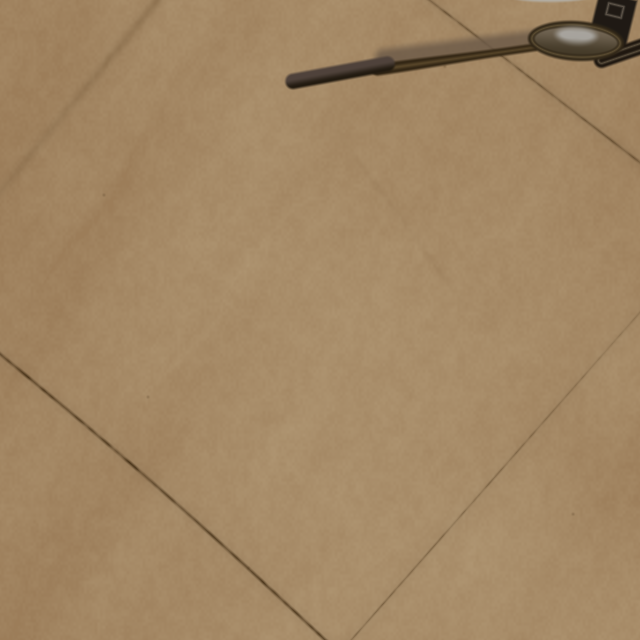
A Shadertoy shader for this texture:

```glsl
// Tan stone floor of large diagonal tiles, with a dark metal spoon at the upper right.
// Two rational coordinates give the grout lines in slight perspective; stretched
// value noise makes the stone veins, and distance functions build the spoon.

float hash(vec2 p) {
    vec3 q = fract(p.xyx * vec3(0.1031, 0.1030, 0.0973));
    q += dot(q, q.yzx + 33.33);
    return fract((q.x + q.y) * q.z);
}

float noise(vec2 p) {
    vec2 i = floor(p), f = fract(p);
    f = f * f * (3.0 - 2.0 * f);
    return mix(mix(hash(i), hash(i + vec2(1, 0)), f.x),
               mix(hash(i + vec2(0, 1)), hash(i + vec2(1, 1)), f.x), f.y);
}

float fbm(vec2 p) {
    float sum = 0.0, amp = 0.5;
    for (int i = 0; i < 4; i++) {
        sum += amp * noise(p);
        p = mat2(1.6, 1.2, -1.2, 1.6) * p + 7.3;
        amp *= 0.5;
    }
    return sum;
}

float segment(vec2 p, vec2 a, vec2 b) {
    vec2 d = b - a;
    return length(p - a - d * clamp(dot(p - a, d) / dot(d, d), 0.0, 1.0));
}

float ellipse(vec2 p, vec2 r) {
    float k = length(p / r);
    return k * (k - 1.0) / max(length(p / (r * r)), 0.001);
}

float box(vec2 p, vec2 halfSize) {
    vec2 d = abs(p) - halfSize;
    return length(max(d, 0.0)) + min(max(d.x, d.y), 0.0);
}

float cover(float d) {
    float soft = 0.7 / iResolution.y + 0.0019;
    return 1.0 - smoothstep(-soft, soft, d);
}

vec3 stone(vec2 uv) {
    // Veins run steeply up to the right
    vec2 v = vec2(dot(uv, vec2(0.83, -0.55)), dot(uv, vec2(0.55, 0.83)));
    float cloud = fbm(uv * 3.5 + 3.0);
    float vein = fbm(vec2(v.x * 13.0 + cloud * 1.5, v.y * 2.0) + 11.0);
    float tone = 0.40 + 0.50 * (cloud - 0.47) + 0.60 * (vein - 0.47);
    vec2 glow = uv - vec2(0.68, 0.22), dusk = uv - vec2(1.0, 0.25);
    tone += 0.36 * exp(-6.0 * dot(glow, glow)) - 0.40 * exp(-60.0 * dot(dusk, dusk));
    tone -= 0.14 * (1.0 - smoothstep(0.0, 0.45, uv.x));
    // Thin pale streaks in the middle tile, dark ones at its left
    float ragged = 0.05 * fbm(v * 9.0);
    float pale = abs(v.x + 0.015 + ragged - 0.05 * v.y);
    float dark = abs(v.x + 0.22 + ragged);
    float reach = smoothstep(0.40, 0.52, v.y) * smoothstep(0.85, 0.70, v.y);
    tone += reach * (0.22 * exp(-pale * 110.0) - 0.28 * exp(-dark * 80.0));
    // Mottling and fine grain
    tone += 0.20 * (noise(uv * vec2(75.0, 55.0)) - 0.5) + 0.20 * (noise(uv * vec2(240.0, 200.0)) - 0.5);
    vec3 col = mix(vec3(0.61, 0.49, 0.35), vec3(0.69, 0.59, 0.45), clamp(tone, 0.0, 1.0));
    // Rare dark specks, one chance per cell
    vec2 cell = floor(uv * 14.0);
    vec2 spot = 0.2 + 0.6 * vec2(hash(cell + 5.0), hash(cell + 19.0));
    float speck = cover(length(fract(uv * 14.0) - spot) / 14.0 - 0.0015);
    return mix(col, vec3(0.40, 0.31, 0.20), 0.5 * speck * step(0.975, hash(cell + 41.0)));
}

vec3 grout(vec3 col, vec2 uv) {
    // Each coordinate is a whole number on its grout lines
    float p = (uv.y - 0.447 + 0.880 * uv.x) / (1.071 + 0.108 * uv.x);
    float q = (uv.y + 0.623 - 1.135 * uv.x) / (1.323 + 0.082 * uv.x);
    p -= 0.008 * sin(clamp(uv.x / 0.508, 0.0, 1.0) * 3.1416) * (1.0 - smoothstep(0.3, 0.6, p));
    float wear = 0.40 + 0.60 * noise(uv * 90.0);
    float falling = abs(p - round(p)) * 0.83, rising = abs(q - round(q)) * 0.89;
    float first = step(p, 0.5), worn = step(0.5, q);
    col *= 1.0 - 0.06 * exp(-falling * 160.0) - 0.03 * exp(-rising * 120.0);
    col = mix(col, vec3(0.25, 0.17, 0.07), wear * mix(0.75, 1.0, first) * cover(falling - mix(0.0009, 0.0018, first)));
    float fade = 1.0 - 0.5 * smoothstep(0.75, 1.0, uv.x);
    col = mix(col, vec3(0.34, 0.25, 0.14), wear * fade * 0.85 * (1.0 - worn) * cover(rising - 0.0005));
    // The upper left joint is a broken stain, the middle one a faint crease
    float patchy = smoothstep(0.2, 0.75, noise(uv * 13.0 + 4.0));
    float stain = 0.06 + 0.16 * patchy + 0.16 * smoothstep(0.1, 0.2, uv.x);
    col = mix(col, vec3(0.45, 0.34, 0.21), stain * wear * worn * exp(-rising * rising * 18000.0));
    float crease = segment(uv, vec2(0.48, 0.857), vec2(0.73, 0.518));
    return mix(col, vec3(0.50, 0.38, 0.25), 0.15 * wear * patchy * exp(-crease * crease * 40000.0));
}

vec3 spoon(vec3 col, vec2 uv) {
    // Shadow, then the pale scrap at the top edge
    float shade = segment(uv, vec2(0.60, 0.910), vec2(0.84, 0.940));
    col = mix(col, vec3(0.42, 0.35, 0.28), 0.8 * (1.0 - smoothstep(0.004, 0.022, shade)));
    col = mix(col, vec3(0.70, 0.68, 0.64), cover(ellipse(uv - vec2(0.86, 1.005), vec2(0.060, 0.008))));
    // Black clasp with a small light frame
    vec2 c = mat2(0.97, 0.24, -0.24, 0.97) * (uv - vec2(0.957, 0.968));
    col = mix(col, vec3(0.12, 0.10, 0.08), cover(box(c, vec2(0.030, 0.039))));
    col = mix(col, vec3(0.45, 0.41, 0.36), cover(abs(box(c - vec2(0.0, 0.016), vec2(0.012, 0.009))) - 0.0010));
    float foot = segment(uv, vec2(0.94, 0.906), vec2(1.01, 0.930));
    col = mix(col, vec3(0.12, 0.09, 0.06), cover(foot - 0.012));
    col = mix(col, vec3(0.42, 0.37, 0.29), cover(abs(foot - 0.005) - 0.0010));
    // Slim neck, tapering to the bowl, with a lit centre
    float neck = segment(uv, vec2(0.59, 0.891), vec2(0.835, 0.926));
    float taper = mix(0.0090, 0.0060, smoothstep(0.60, 0.80, uv.x));
    col = mix(col, vec3(0.20, 0.15, 0.08), cover(neck - taper));
    col = mix(col, vec3(0.34, 0.27, 0.16), cover(neck - taper * 0.3));
    // Thick grip, darker along its lower side
    float grip = segment(uv, vec2(0.458, 0.873), vec2(0.605, 0.900));
    float side = dot(uv - vec2(0.458, 0.873), vec2(-0.18, 0.98));
    vec3 gripCol = mix(vec3(0.13, 0.10, 0.06), vec3(0.31, 0.26, 0.23), smoothstep(-0.009, 0.004, side));
    col = mix(col, gripCol, cover(grip - 0.0120));
    // Bowl: dark rim, olive metal and a bright reflection
    vec2 b = mat2(0.998, 0.06, -0.06, 0.998) * (uv - vec2(0.900, 0.936));
    float bowl = ellipse(b, vec2(0.075, 0.031));
    col = mix(col, vec3(0.19, 0.15, 0.09), cover(bowl));
    col = mix(col, vec3(0.38, 0.32, 0.21), cover(abs(bowl + 0.006) - 0.0014));
    col = mix(col, mix(vec3(0.27, 0.23, 0.16), vec3(0.45, 0.40, 0.33), smoothstep(-0.02, 0.02, b.y)), cover(bowl + 0.010));
    float shine = ellipse(b - vec2(0.0, 0.009), vec2(0.036, 0.017));
    return mix(col, vec3(0.68, 0.67, 0.65), 0.9 * (1.0 - smoothstep(-0.014, 0.003, shine)));
}

void mainImage(out vec4 fragColor, in vec2 fragCoord) {
    vec2 uv = fragCoord / iResolution.xy;
    fragColor = vec4(spoon(grout(stone(uv), uv), uv), 1.0);
}
```
